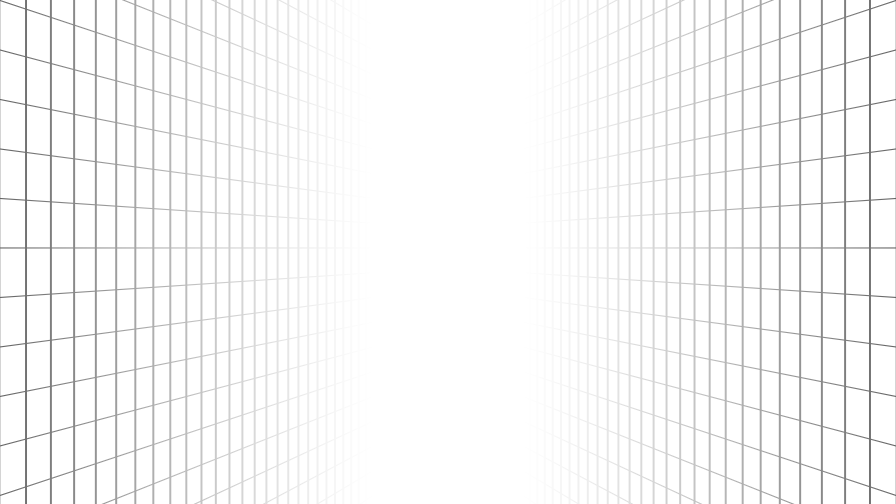
This background is drawn by a WebGL 2 fragment shader. Its source:

```glsl
#version 300 es
precision highp float;

uniform vec2 u_resolution;
out vec4 outColor;

// Lengths are in canvas heights
const vec3 PAPER = vec3(1.0);
const vec3 INK = vec3(0.2);
const float VANISH_X = 1.481;     // vanishing point, from the near side edge
const float FIRST_COLUMN = -0.0014;
const float HORIZON = 0.508;
const float ROW_SPACING = 0.0983; // at the side edge
const float DEPTH_STEP = 0.0371;  // depth between columns
const float COLUMN_WIDTH = 0.0039;
const float ROW_WIDTH = 0.0022;
const float FADE_END = 0.745;
const float FADE_POWER = 1.25;
const float OPACITY = 0.76;

// Share of a pixel covered by a line at a given distance
float lineCoverage(float dist, float width, float pixel) {
    float overlap = min(dist + 0.5 * pixel, 0.5 * width)
                  - max(dist - 0.5 * pixel, -0.5 * width);
    return clamp(overlap / pixel, 0.0, 1.0);
}

// Distance to the nearest whole number
float nearestLine(float t) {
    return abs(fract(t + 0.5) - 0.5);
}

void main() {
    float pixel = 1.0 / u_resolution.y;
    vec2 p = gl_FragCoord.xy * pixel;
    float aspect = u_resolution.x * pixel;

    // Fold both walls onto the left one
    float side = min(p.x, aspect - p.x);
    float reach = VANISH_X - FIRST_COLUMN;
    float scale = max((VANISH_X - side) / reach, 0.05);

    // Columns at equal depth steps
    float column = (1.0 / scale - 1.0) / DEPTH_STEP;
    float columnDist = nearestLine(column) * reach * DEPTH_STEP * scale * scale;
    float columns = lineCoverage(columnDist, COLUMN_WIDTH, pixel);

    // Rows converging on the vanishing point
    float height = (p.y - HORIZON) / scale;
    float slope = height / reach;
    float rowDist = nearestLine(height / ROW_SPACING) * ROW_SPACING * scale;
    float rows = lineCoverage(rowDist * inversesqrt(1.0 + slope * slope), ROW_WIDTH, pixel);

    // Fade into the open centre
    float fade = OPACITY * pow(clamp(1.0 - side / FADE_END, 0.0, 1.0), FADE_POWER);
    float grid = 1.0 - (1.0 - columns) * (1.0 - rows);
    outColor = vec4(mix(PAPER, INK, grid * fade), 1.0);
}
```
